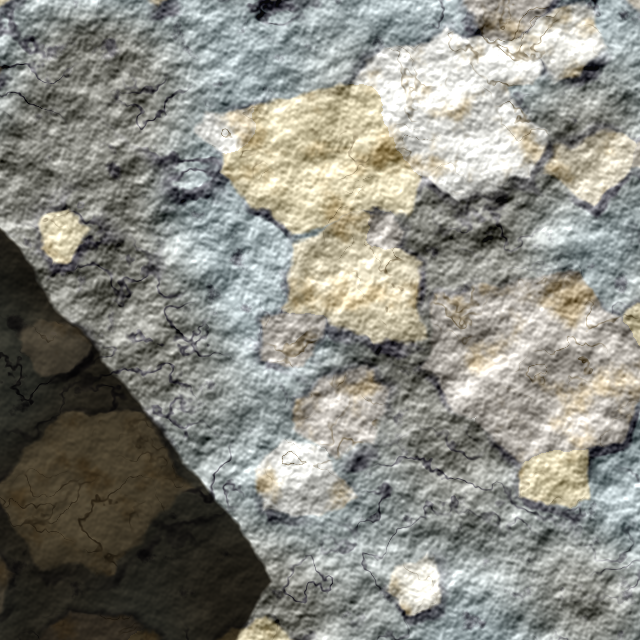
This texture is drawn by a three.js fragment shader. Its source:

```glsl
varying vec2 vUv;

#define LARGE_CELLS 3.2
#define SMALL_CELLS 7.3
#define LARGE_SHARE 0.46
#define SMALL_SHARE 0.34
#define ROUGHNESS 0.07
#define RELIEF 6.5
#define SHADOW_LENGTH 0.02
#define LIGHT_DIR vec2(-0.35, 0.94)
#define EDGE 0.004

const vec3 MORTAR_COOL = vec3(0.58, 0.63, 0.64);
const vec3 MORTAR_WARM = vec3(0.56, 0.56, 0.53);
const vec3 STONE_GREY = vec3(0.71, 0.69, 0.66);
const vec3 STONE_CREAM = vec3(0.85, 0.81, 0.68);
const vec3 STONE_WHITE = vec3(0.91, 0.91, 0.89);
const vec3 OCHRE = vec3(0.73, 0.63, 0.44);
const vec3 CREVICE = vec3(0.20, 0.19, 0.23);
const vec3 SHADE_TINT = vec3(0.33, 0.30, 0.25);

vec2 hash2(vec2 p) {
  vec3 q = fract(p.xyx * vec3(0.1031, 0.1030, 0.0973));
  q += dot(q, q.yzx + 33.33);
  return fract((q.xx + q.yz) * q.zy);
}

float corner(vec2 cell, vec2 f, vec2 o) {
  return dot(hash2(cell + o) * 2.0 - 1.0, f - o);
}

float gradientNoise(vec2 p) {
  vec2 i = floor(p), f = fract(p);
  vec2 u = f * f * f * (f * (f * 6.0 - 15.0) + 10.0);
  vec2 e = vec2(1.0, 0.0);
  return mix(mix(corner(i, f, e.yy), corner(i, f, e.xy), u.x),
             mix(corner(i, f, e.yx), corner(i, f, e.xx), u.x), u.y);
}

float fbm(vec2 p) {
  float sum = 0.0, amp = 0.5;
  for (int i = 0; i < 5; i++) {
    sum += amp * gradientNoise(p);
    p = mat2(1.6, 1.2, -1.2, 1.6) * p + 17.3;
    amp *= 0.52;
  }
  return sum;
}

// Scattered angular stones: x = signed distance, y = random id
vec2 stoneLayer(vec2 p, float cells, float share) {
  vec2 nearest = vec2(1.0, 0.0);
  p *= cells;
  for (int y = -1; y <= 1; y++) {
    for (int x = -1; x <= 1; x++) {
      vec2 cell = floor(p) + vec2(float(x), float(y));
      vec2 seed = cell + cells * 7.0;
      vec2 pick = hash2(seed + 41.0);
      if (pick.x > share) continue;
      vec2 jitter = hash2(seed);
      vec2 q = p - cell - 0.5 - (jitter - 0.5) * 0.6;
      q.x *= 0.82;
      float radius = mix(0.24, 0.46, hash2(seed + 9.0).y);
      float d = -1.0;
      for (int k = 0; k < 6; k++) {
        float a = (float(k) + jitter.x) * 1.0472;
        float reach = radius * (0.72 + 0.45 * hash2(seed + float(k) * 3.7).x);
        d = max(d, dot(q, vec2(cos(a), sin(a))) - reach);
      }
      if (d / cells < nearest.x) nearest = vec2(d / cells, pick.y);
    }
  }
  return nearest;
}

vec2 wallStones(vec2 p, float shade) {
  vec2 big = stoneLayer(p, LARGE_CELLS, mix(LARGE_SHARE, 0.9, shade));
  vec2 little = stoneLayer(p + 3.0, SMALL_CELLS, SMALL_SHARE);
  return big.x < little.x ? big : little;
}

// Wedge of deep shade in the lower left
float shadeDistance(vec2 p) {
  return max(dot(p, vec2(0.785, 0.62)) - 0.40, dot(p, vec2(0.857, -0.514)) - 0.317);
}

float inside(float d) {
  return 1.0 - smoothstep(-EDGE, EDGE, d);
}

void main() {
  vec2 p = vUv;
  vec2 warp = vec2(fbm(p * 8.0), fbm(p * 8.0 + 31.0));
  vec2 q = p + ROUGHNESS * warp;
  float shade = inside(shadeDistance(p + 0.04 * warp));
  vec2 stone = wallStones(q, shade);
  float body = inside(stone.x);

  // Surface relief and broad patches
  float slope = fbm(p * 9.0) - fbm((p + LIGHT_DIR * 0.004) * 9.0);
  float patches = gradientNoise(p * 3.5 + 8.0);
  float stain = fbm(p * 14.0 + 50.0);

  // Mortar with broken cracks and pits
  vec3 mortar = mix(MORTAR_WARM, MORTAR_COOL, smoothstep(-0.25, 0.25, patches));
  mortar += 0.20 * patches + 0.22 * stain;
  float ridge = abs(gradientNoise(q * vec2(7.0, 12.0) + 2.0 * warp));
  float cracks = (1.0 - smoothstep(0.0, 0.07, ridge))
               * smoothstep(-0.08, 0.25, gradientNoise(p * 6.0 + 5.0));
  float pits = smoothstep(0.14, 0.32, fbm(p * 20.0 + 12.0));
  mortar = mix(mortar, CREVICE, max(0.8 * cracks, 0.65 * pits));

  // Dark joints and shadows thrown below the stones
  float thrown = inside(wallStones(q + LIGHT_DIR * SHADOW_LENGTH, shade).x);
  float joint = 1.0 - smoothstep(0.0, 0.014, stone.x);
  float broken = smoothstep(-0.22, 0.18, gradientNoise(p * 11.0 + 70.0));
  mortar = mix(mortar, CREVICE, max(0.8 * thrown, 0.5 * joint) * broken);

  // Stone faces with stains and thin strata
  vec3 face = mix(STONE_GREY, STONE_CREAM, smoothstep(0.2, 0.45, stone.y));
  face = mix(face, STONE_WHITE, smoothstep(0.5, 0.8, stone.y));
  face = mix(face, OCHRE, 0.6 * smoothstep(0.0, 0.3, stain));
  float strata = abs(gradientNoise(q * vec2(9.0, 20.0) + 3.0 * warp + 90.0));
  float seams = (1.0 - smoothstep(0.0, 0.06, strata)) * smoothstep(-0.05, 0.2, warp.x);
  face = mix(face, OCHRE * 0.6, 0.65 * seams);
  face *= 0.90 + 0.10 * smoothstep(0.0, 0.03, -stone.x);

  // Sunlit wall, then the shaded wedge
  vec3 color = mix(mortar, face, body) + RELIEF * slope * (1.0 - 0.6 * shade);
  color = clamp(color, 0.03, 1.0);
  vec3 shaded = pow(color, vec3(1.5)) * SHADE_TINT;
  gl_FragColor = vec4(mix(color, shaded, shade), 1.0);
}
```
